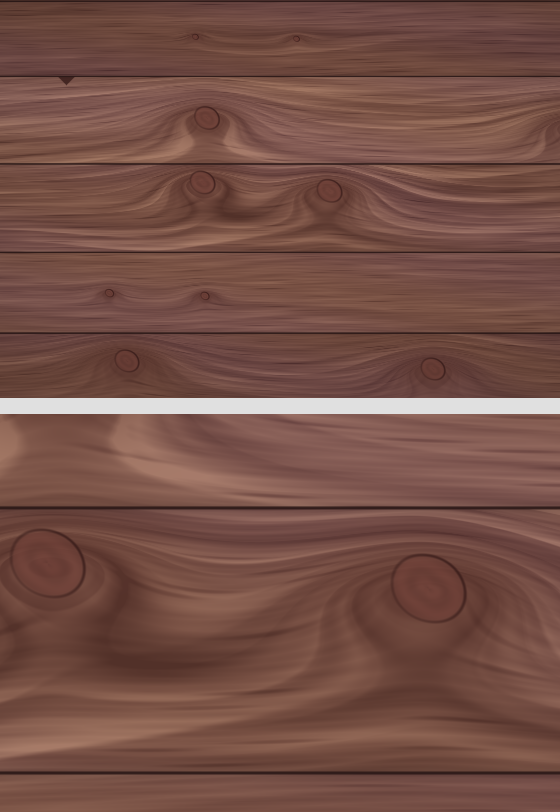
Top: the whole. Bottom: its middle third, enlarged.
This texture is drawn by a Shadertoy shader. Its source:

```glsl
// Five horizontal timber planks with thin seams, flowing grain and oval knots.
// Each knot dents the grain height, so layered sines and sharp-edged veins close
// into eyes around it; stretched cellular noise adds fibres and long cracks.

const int PLANKS = 5;
const int KNOTS_PER_PLANK = 2;

const vec3 DARK_WOOD = vec3(0.31, 0.185, 0.17);
const vec3 MID_WOOD = vec3(0.455, 0.305, 0.27);
const vec3 PALE_WOOD = vec3(0.63, 0.465, 0.40);
const vec3 KNOT_RED = vec3(0.39, 0.225, 0.195);
const vec3 KNOT_RIM = vec3(0.22, 0.11, 0.10);
const vec3 SEAM = vec3(0.16, 0.09, 0.085);

// Upper edge of each plank, in canvas heights
const float TOP_EDGE[PLANKS] = float[](0.997, 0.808, 0.588, 0.366, 0.163);

// Per plank: first knot x, gap to the next, mean knot y, knot radius
const vec4 KNOT_ROW[PLANKS] = vec4[](
    vec4(0.491, 0.254, 0.905, 0.007),
    vec4(0.520, 0.920, 0.693, 0.030),
    vec4(0.509, 0.319, 0.531, 0.030),
    vec4(0.275, 0.240, 0.260, 0.010),
    vec4(0.319, 0.769, 0.083, 0.029));

// Per plank: mean tone, ring contrast, vein strength
const vec3 FINISH[PLANKS] = vec3[](
    vec3(0.42, 0.17, 0.34), vec3(0.64, 0.20, 0.42), vec3(0.48, 0.26, 0.62),
    vec3(0.54, 0.14, 0.25), vec3(0.41, 0.17, 0.36));

vec2 hash2(vec2 p) {
    return fract(sin(vec2(dot(p, vec2(127.1, 311.7)), dot(p, vec2(269.5, 183.3)))) * 4375.85);
}

// Distance to the nearest jittered cell centre
float cellular(vec2 p) {
    vec2 cell = floor(p);
    float nearest = 2.0;
    for (int j = -1; j <= 1; j++)
        for (int i = -1; i <= 1; i++) {
            vec2 c = cell + vec2(i, j);
            nearest = min(nearest, length(c + hash2(c) - p));
        }
    return nearest;
}

// Growth rings: skewed sines with wandering phase
float rings(vec2 p, float seed) {
    float sum = 0.0, amp = 0.5, freq = 52.0;
    for (int i = 0; i < 4; i++) {
        float phase = seed * (1.7 + float(i));
        float wander = sin(p.x * (2.1 + float(i)) + p.y * freq * 0.37 + phase);
        float a = p.y * freq + 1.5 * wander + sin(p.x * 5.3 + phase) + phase;
        sum += amp * sin(a + 0.7 * sin(a));
        amp *= 0.75;
        freq *= 1.9;
    }
    return sum * (0.75 + 0.35 * sin(p.x * 3.7 + p.y * 31.0 + seed * 2.3));
}

// Sparse bands: a sharp pale edge that fades slowly, each band of its own strength
float veins(vec2 p, float freq, float seed) {
    float t = p.y * freq + 0.35 * sin(p.x * 4.3 + p.y * 19.0 + seed) + 0.2 * sin(p.x * 9.1 + seed * 2.0);
    float f = fract(t);
    float strength = hash2(vec2(floor(t), seed)).x;
    float patches = 0.55 + 0.45 * sin(p.x * 5.7 + floor(t) * 2.4 + seed);
    return (smoothstep(0.0, 0.13, f) * pow(1.0 - f, 1.6) - 0.3 * smoothstep(0.6, 0.9, f)
        * (1.0 - smoothstep(0.94, 1.0, f))) * strength * patches;
}

vec3 woodColor(float tone) {
    vec3 lower = mix(DARK_WOOD, MID_WOOD, clamp(tone * 2.0, 0.0, 1.0));
    return mix(lower, PALE_WOOD, clamp(tone * 2.0 - 1.0, 0.0, 1.0));
}

vec2 knotCentre(vec4 row, float k) {
    return vec2(row.x + k * row.y, row.z + (0.5 - k) * 0.7 * row.w);
}

// Eye-shaped distance, pointed at both ends along the grain
float eyeDistance(vec2 q, float radius) {
    float along = sqrt(q.x * q.x + radius * radius) - radius;
    return 0.22 * along + length(q * vec2(0.36, 1.0));
}

// Red halo, faintly ringed core and thin dark rim
vec3 paintKnot(vec3 color, vec2 q, float radius, float pixel) {
    float angle = atan(q.y, q.x);
    vec2 tilted = vec2(q.x + 0.25 * q.y, q.y);
    float d = length(tilted) / (radius * (0.98 + 0.05 * sin(2.0 * angle + 0.6)));
    float soft = pixel / radius;
    float eye = eyeDistance(q, radius) / radius;
    color = mix(color, KNOT_RED * 0.88, 0.72 * exp(-eye * eye * 0.32));
    vec3 core = KNOT_RED * (1.06 + 0.05 * sin(d * 11.0 + sin(angle * 2.0)));
    color = mix(color, core, 0.7 * (1.0 - smoothstep(0.9, 1.0 + soft, d)));
    float rim = 1.0 - smoothstep(0.0, 0.05 + soft, abs(d - 1.0));
    return mix(color, KNOT_RIM, rim * (0.6 + 0.25 * sin(angle + 1.0)));
}

void mainImage(out vec4 fragColor, in vec2 fragCoord) {
    vec2 p = fragCoord / iResolution.y;
    float pixel = 1.0 / iResolution.y;

    // Plank index and signed offset from the nearest seam
    int plank = 0;
    float seamOffset = 1.0;
    for (int i = 0; i < PLANKS; i++) {
        float offset = p.y - TOP_EDGE[i];
        if (i > 0 && offset < 0.0) plank = i;
        if (abs(offset) < abs(seamOffset)) seamOffset = offset;
    }
    vec4 row = KNOT_ROW[plank];
    vec3 finish = FINISH[plank];
    float seed = float(plank) * 2.4 + 0.7;

    // Grain bent by slow waves and by the knots
    vec2 grain = p;
    grain.y += 0.010 * sin(p.x * 3.1 + seed) + 0.004 * sin(p.x * 8.3 + seed * 3.0);
    for (int k = 0; k < KNOTS_PER_PLANK; k++)
        grain.y -= 6.2 * row.w * exp(-eyeDistance(p - knotCentre(row, float(k)), row.w) / (2.1 * row.w));

    // Rings, veins, fibres and cracks
    float tone = finish.x - 0.04 + finish.y * rings(grain, seed);
    tone += finish.z * (veins(grain, 34.0, seed) + 0.6 * veins(grain, 71.0, seed + 5.0));
    vec2 fibre = mix(p, grain, 0.5) + seed;
    tone += 0.2 * (cellular(fibre * vec2(7.0, 210.0)) - 0.45);
    float crack = 1.0 - smoothstep(0.02, 0.16, cellular(fibre * vec2(2.6, 75.0)));
    vec3 color = woodColor(tone - 0.22 * crack);
    color.b += 0.016 * sin(p.x * 4.1 + grain.y * 23.0 + seed);

    for (int k = 0; k < KNOTS_PER_PLANK; k++)
        color = paintKnot(color, p - knotCentre(row, float(k)), row.w, pixel);

    // Chipped corner under the second seam
    float chip = max(abs(p.x - 0.167) - 0.022 - (p.y - TOP_EDGE[1]), p.y - TOP_EDGE[1]);
    color = mix(color, KNOT_RIM, 0.8 * (1.0 - smoothstep(-pixel, pixel, chip)));

    // Thin seams with a soft shadow, then edge shading
    float gap = abs(seamOffset);
    color *= 1.0 - 0.16 * exp(-gap / 0.004);
    color = mix(color, SEAM, 0.88 * (1.0 - smoothstep(0.0006, 0.0014 + 0.6 * pixel, gap)));
    vec2 fromCentre = fragCoord / iResolution.xy - 0.5;
    fragColor = vec4(color * (1.04 - 0.26 * dot(fromCentre, fromCentre)), 1.0);
}
```
